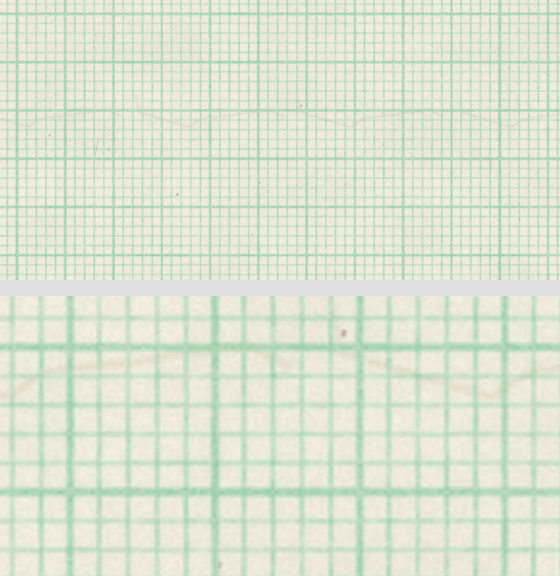
Top, the full canvas; bottom, a detail of the centre.
Give the GLSL for this pattern, as a Shadertoy shader.

```glsl
// Aged green chart paper: a fine square grid with a bolder rule every fifth line.
// Rules are soft box-filtered bars with a pale bleed, mottled by value noise, over
// grainy cream paper with a faint repeating ghost trace and scattered specks.

#define MINOR 0.03448                      // grid pitch, in canvas heights
#define ORIGIN vec2(0.0607, 0.0885)        // a crossing of two bold rules
#define V_WIDTHS vec3(0.0044, 0.0078, 0.0102) // fine, bold, heavy
#define H_WIDTHS vec3(0.0038, 0.0088, 0.0088)
#define PAPER vec3(0.935, 0.915, 0.857)
#define INK vec3(0.595, 0.805, 0.665)
#define BLEED vec3(0.865, 0.925, 0.850)
#define STAIN vec3(0.76, 0.66, 0.58)
#define GRAIN 0.034
#define SOFTNESS 0.0062
#define TRACE_PERIOD 0.5755
#define SPECKS 10

float hash(vec2 p) {
    vec3 q = fract(vec3(p.xyx) * 0.1031);
    q += dot(q, q.yzx + 33.33);
    return fract((q.x + q.y) * q.z);
}

float noise(vec2 p) {
    vec2 i = floor(p), f = fract(p);
    f = f * f * (3.0 - 2.0 * f);
    return mix(mix(hash(i), hash(i + vec2(1, 0)), f.x),
               mix(hash(i + vec2(0, 1)), hash(i + vec2(1, 1)), f.x), f.y);
}

// Share of a window of size soft that a bar of the given width covers
float bar(float d, float width, float soft) {
    float h = 0.5 * soft, w = 0.5 * width;
    return clamp((min(d + h, w) - max(d - h, -w)) / soft, 0.0, 1.0);
}

float segment(vec2 p, vec2 a, vec2 b) {
    vec2 pa = p - a, ba = b - a;
    return length(pa - ba * clamp(dot(pa, ba) / dot(ba, ba), 0.0, 1.0));
}

// One family of parallel rules: x runs across them, y along them.
// Returns ink in x and the pale bleed around it in y.
vec2 rules(vec2 p, vec3 widths, float fineInk, float seed, float soft) {
    p.x += 0.0010 * (noise(vec2(p.y * 70.0, floor(p.x / MINOR) + seed)) - 0.5);
    float i = floor(p.x / MINOR + 0.5);
    float d = p.x - i * MINOR;
    bool bold = fract(i / 5.0 + 0.1) < 0.2;
    bool heavy = fract(i / 25.0 + 0.02) < 0.04;
    float width = heavy ? widths.z : bold ? widths.y : widths.x;
    width *= 0.88 + 0.24 * hash(vec2(i + 50.0, seed));
    // Ink thins in short stretches, most of all on the fine rules
    float worn = noise(vec2(i * 7.0 + seed, p.y * 60.0 + 90.0));
    float ink = bold ? 0.78 + 0.16 * worn : fineInk * (0.70 + 0.55 * worn);
    return vec2(bar(d, width, soft) * ink, bar(d, width + 0.007, 0.012));
}

// Faint pulse curve, repeated across the sheet
float ghostTrace(vec2 p) {
    vec2 knots[6] = vec2[6](vec2(0.010, 0.700), vec2(0.031, 0.602), vec2(0.210, 0.547),
                            vec2(0.257, 0.576), vec2(0.497, 0.609), vec2(0.541, 0.586));
    p.x = mod(p.x - 0.4666, TRACE_PERIOD);
    p.y += 0.006 * (noise(p * 25.0) - 0.5);
    float d = 1.0;
    for (int k = 0; k < 5; k++) d = min(d, segment(p, knots[k], knots[k + 1]));
    return bar(d, 0.009, 0.008) * (1.0 - smoothstep(0.60, 0.71, p.y));
}

// Small dirt marks; the first two are stretched into hairs
float specks(vec2 p, float soft) {
    float mark = 0.0;
    for (int k = 0; k < SPECKS; k++) {
        float s = float(k) * 3.7 + 11.0;
        vec2 a = vec2(2.0 * hash(vec2(s, 1.0)), hash(vec2(s, 2.0)));
        float size = k < 2 ? 0.05 : 0.003;
        vec2 b = a + size * vec2(hash(vec2(s, 3.0)) * 0.3, 1.0);
        float width = k < 2 ? 0.002 : 0.004 + 0.005 * hash(vec2(s, 4.0));
        float alpha = 0.20 + 0.35 * hash(vec2(s, 5.0));
        mark = max(mark, alpha * bar(segment(p, a, b), width, soft));
    }
    return mark;
}

void mainImage(out vec4 fragColor, in vec2 fragCoord) {
    vec2 p = fragCoord / iResolution.y;
    float pixel = 1.0 / iResolution.y;
    float soft = max(pixel, SOFTNESS);

    // Paper: soft blotches under fine fibre grain
    float fibre = noise(p * 240.0 + 17.0) - 0.5;
    float blotch = noise(p * 6.0) + 0.5 * noise(p * 23.0) - 0.75;
    vec3 col = PAPER + GRAIN * fibre + 0.022 * blotch;

    // Old trace beneath the grid
    col = mix(col, STAIN, 0.22 * ghostTrace(p));

    // Pale bleed, then the printed grid mottled by the paper tooth
    vec2 g = p - ORIGIN;
    vec2 vertical = rules(g, V_WIDTHS, 0.76, 3.0, soft);
    vec2 horizontal = rules(g.yx, H_WIDTHS, 0.64, 41.0, soft);
    vec2 cover = 1.0 - (1.0 - vertical) * (1.0 - horizontal);
    float tooth = noise(p * 215.0 + 5.0);
    float patchy = noise(p * 11.0 + 31.0);
    col = mix(col, BLEED + GRAIN * fibre, cover.y * (0.25 + 0.35 * patchy));
    float ink = min(cover.x, 0.85) * mix(0.68, 1.12, tooth) * mix(0.88, 1.10, patchy);
    col = mix(col, INK, clamp(ink, 0.0, 1.0));

    // Dirt on the surface
    col = mix(col, STAIN * 0.78, specks(p, max(pixel, 0.003)));
    fragColor = vec4(clamp(col, 0.0, 1.0), 1.0);
}
```
